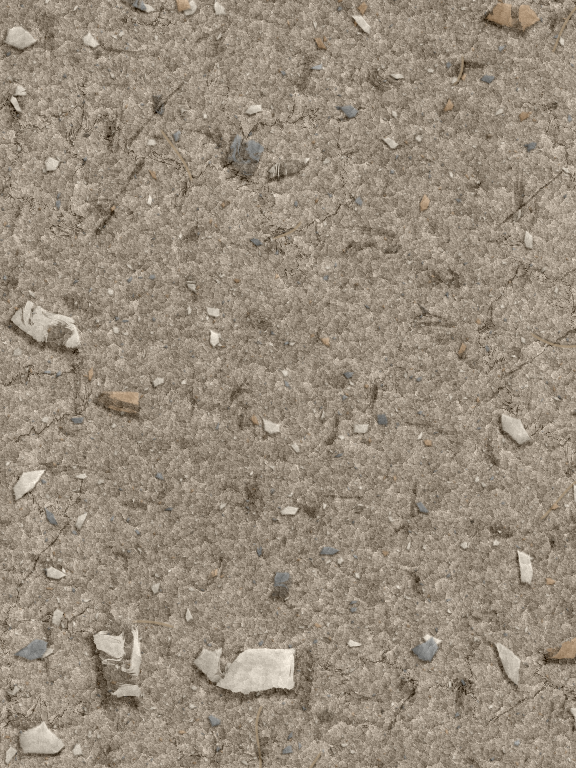
Write a WebGL 2 fragment shader that draws this texture.

```glsl
#version 300 es
precision highp float;

#define SOIL vec3(0.605, 0.555, 0.492)
#define PALE_STONE vec3(0.81, 0.775, 0.72)
#define GREY_STONE vec3(0.53, 0.53, 0.52)
#define TAN_STONE vec3(0.68, 0.58, 0.47)
#define TWIG vec3(0.66, 0.58, 0.47)
#define LIGHT vec2(0.5, 0.866)
#define GRAIN_CONTRAST 0.105
#define PATCH_CONTRAST 0.075
#define SHADOW_DEPTH 0.24
#define TWIG_COUNT 9

uniform vec2 u_resolution;
out vec4 fragColor;

vec3 hash3(vec2 c) {
    vec3 h = fract(c.xyx * vec3(0.1031, 0.1030, 0.0973));
    h += dot(h, h.yxz + 33.33);
    return fract((h.xxy + h.yzz) * h.zyx);
}

mat2 rotation(float a) {
    return mat2(cos(a), -sin(a), sin(a), cos(a));
}

// Layered, folded sines, roughly -1 to 1
float sines(vec2 p) {
    float sum = 0.0, amp = 0.6;
    for (int i = 0; i < 5; i++) {
        p = rotation(0.65) * p * 1.75 + 1.3;
        p += 0.7 * sin(p.yx * 1.3);
        sum += amp * sin(p.x) * sin(p.y);
        amp *= 0.66;
    }
    return sum;
}

// Cellular noise: offset from nearest point, its random value, gap to the next
vec4 cellular(vec2 g) {
    vec2 base = floor(g);
    vec4 nearest = vec4(0.0);
    float d1 = 9.0, d2 = 9.0;
    for (int y = -1; y <= 1; y++)
    for (int x = -1; x <= 1; x++) {
        vec2 id = base + vec2(x, y);
        vec3 r = hash3(id);
        vec2 v = g - id - r.xy;
        float d = length(v);
        if (d < d1) { d2 = d1; d1 = d; nearest = vec4(v, r.z, 0.0); }
        else d2 = min(d2, d);
    }
    nearest.w = d2 - d1;
    return nearest;
}

// Irregular five-sided outline of about unit radius
float chipDistance(vec2 q, vec2 id) {
    float d = -9.0;
    for (int k = 0; k < 5; k++) {
        vec3 r = hash3(id + float(k) * 17.3);
        float a = (float(k) + 0.7 * (r.x - 0.5)) * 1.2566;
        d = max(d, dot(q, vec2(cos(a), sin(a))) - mix(0.45, 1.0, r.y));
    }
    return d;
}

// One layer of scattered stones with contact shadows
void scatterStones(inout vec3 col, vec2 p, float freq, float share, float size, float rough, float grain) {
    vec2 g = p * freq, base = floor(g);
    float soft = 1.1 * freq / u_resolution.x;
    for (int y = -1; y <= 1; y++)
    for (int x = -1; x <= 1; x++) {
        vec2 id = base + vec2(x, y) + floor(freq) * 7.0;
        vec3 r = hash3(id), s = hash3(id + 91.7);
        if (r.x > share) continue;
        vec2 v = g - (base + vec2(x, y)) - mix(vec2(0.25), vec2(0.75), s.xy);
        float radius = size * mix(0.42, 1.0, r.y * r.y);
        if (length(v) > radius * 2.2) continue;
        mat2 turn = rotation(6.2832 * s.z);
        vec2 stretch = vec2(1.0, mix(1.1, 2.1, r.z)) / radius;
        float wobble = 0.11 * rough;
        float d = (chipDistance(turn * v * stretch, id) + wobble) * radius * 0.7;
        float ds = (chipDistance(turn * (v + LIGHT * radius * 0.16) * stretch, id) + wobble) * radius * 0.7;
        col -= SHADOW_DEPTH * (1.0 - smoothstep(-soft, soft + radius * 0.12, ds));

        // Mineral colour, tilted faces, lit rim
        float kind = fract(r.z * 7.31 + s.x * 3.7);
        vec3 stone = kind < 0.68 ? PALE_STONE : kind < 0.87 ? GREY_STONE : TAN_STONE;
        stone += 0.12 * (s.y - 0.5) + 0.075 * rough + 0.4 * grain;
        stone += 0.07 * dot(v, LIGHT) / radius;
        stone += 0.06 * smoothstep(-radius * 0.2, 0.0, d) * sign(dot(v, LIGHT));

        // Some stones lie partly under dust
        float buried = step(0.62, fract(s.z * 9.1)) * 0.8;
        float cover = 1.0 - smoothstep(-soft, soft, d);
        cover *= 1.0 - buried * smoothstep(-0.15, 0.35, rough + 0.1);
        col = mix(col, stone, cover);
    }
}

// Thin curved dry stems
void layTwigs(inout vec3 col, vec2 p) {
    float px = 1.0 / u_resolution.x;
    for (int i = 0; i < TWIG_COUNT; i++) {
        vec3 r = hash3(vec2(float(i), 5.7)), s = hash3(vec2(float(i), 23.1));
        vec2 q = rotation(6.2832 * r.z) * (p - r.xy * vec2(1.0, 1.34));
        float reach = mix(0.03, 0.085, s.x);
        q.y += 0.012 * sin(q.x * mix(20.0, 45.0, s.y) + 6.0 * s.z);
        float ends = 1.0 - smoothstep(reach - 0.01, reach, abs(q.x));
        col -= 0.13 * ends * (1.0 - smoothstep(0.001, 0.001 + 2.0 * px, abs(q.y + 0.0025)));
        col = mix(col, TWIG, 0.8 * ends * (1.0 - smoothstep(0.0008, 0.0008 + 1.5 * px, abs(q.y))));
    }
}

void main() {
    vec2 p = gl_FragCoord.xy / u_resolution.x;
    float patches = sines(p * 2.6), rough = sines(p * 28.0);

    // Crumbly soil: lit grains of falling size
    float grain = 0.0, freq = 42.0;
    for (int i = 0; i < 4; i++) {
        vec4 c = cellular(rotation(float(i)) * p * freq + 0.35 * rough + 40.0);
        grain += GRAIN_CONTRAST * (dot(c.xy, LIGHT) * 0.9 + (c.z - 0.5) * 0.55);
        freq *= 1.8;
    }
    vec3 col = SOIL + grain + PATCH_CONTRAST * (0.5 * patches + 0.5 * rough);
    col -= 0.16 * smoothstep(0.45, 0.95, sines(p * 17.0 + 8.0));

    // Hairline cracks in dry areas
    float gap = cellular(p * 7.0 + 0.16 * rough + 12.0).w;
    col -= 0.2 * (1.0 - smoothstep(0.008, 0.035, gap)) * smoothstep(0.1, 0.45, patches);

    // Stones from grit up to large chips
    float clump = 0.5 + 0.5 * sines(floor(p * 12.0) * 0.3);
    scatterStones(col, p, 92.0, 0.16 + 0.16 * clump, 0.30, rough, grain);
    scatterStones(col, p, 43.0, 0.14 + 0.2 * clump, 0.27, rough, grain);
    layTwigs(col, p);
    scatterStones(col, p, 17.0, 0.34, 0.27, rough, grain);
    scatterStones(col, p, 7.3, 0.40, 0.29, rough, grain);
    scatterStones(col, p, 3.3, 0.42, 0.33, rough, grain);
    fragColor = vec4(clamp(col, 0.0, 1.0), 1.0);
}
```
